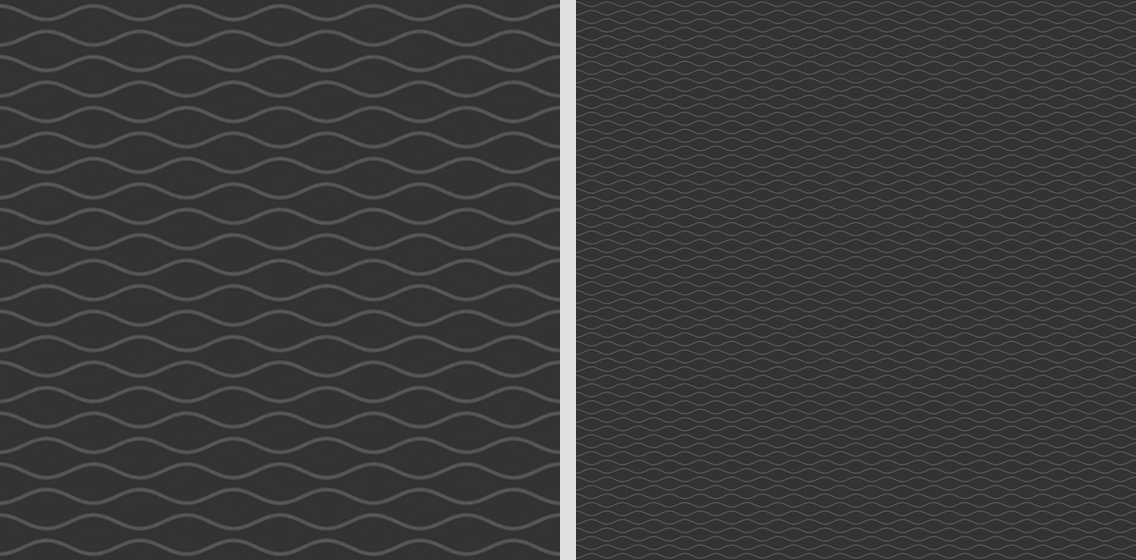
Left: one tile. Right: repeated 3 by 3.
A Shadertoy shader for this pattern:

```glsl
const float TAU = 6.2831853;
const float WAVES = 6.0;          // wave periods across
const float ROWS = 22.0;          // lines down; even, so that it tiles
const float AMPLITUDE = 0.0121;   // in canvas heights
const float CORE = 0.0007;        // half width of the bright core
const float EDGE = 0.0056;        // half width where the soft line ends
const float HALO = 0.0100;        // reach of the faint dark rim
const float HALO_DEPTH = 0.006;
const float GRAIN = 0.0025;
const float LINE_VARIATION = 0.04;
const vec3 GROUND = vec3(0.200, 0.200, 0.200);
const vec3 LINE = vec3(0.345, 0.343, 0.334);

// Distance to the wave in this row; neighbouring rows are in antiphase
float waveDistance(vec2 uv) {
    float row = floor(uv.y * ROWS);
    float crest = mod(row, 2.0) * 2.0 - 1.0;
    float phase = TAU * WAVES * uv.x;
    float height = (row + 0.5) / ROWS + crest * AMPLITUDE * cos(phase);
    float slope = AMPLITUDE * TAU * WAVES * sin(phase);
    return abs(uv.y - height) / sqrt(1.0 + slope * slope);
}

// Layered sines with whole frequencies, so the mottling wraps
float mottle(vec2 uv) {
    vec2 p = TAU * uv;
    float a = sin(31.0 * p.x + 2.0 * sin(17.0 * p.y));
    float b = sin(43.0 * p.y + 2.0 * sin(23.0 * p.x));
    float c = sin(67.0 * p.x - 59.0 * p.y);
    return (a * b + 0.5 * c) / 1.5;
}

void mainImage(out vec4 fragColor, in vec2 fragCoord) {
    vec2 uv = fragCoord / iResolution.xy;
    float pixel = 1.0 / iResolution.y;
    float d = waveDistance(uv);
    float variation = mottle(uv);

    // Ground with a faint dark rim beside each line
    float edge = max(EDGE, CORE + pixel);
    float rim = smoothstep(CORE, edge, d) * (1.0 - smoothstep(edge, HALO, d));
    vec3 color = GROUND + GRAIN * variation - HALO_DEPTH * rim;

    // Soft line
    float line = 1.0 - smoothstep(CORE, edge, d);
    color = mix(color, LINE * (1.0 + LINE_VARIATION * variation), line);

    fragColor = vec4(color, 1.0);
}
```
